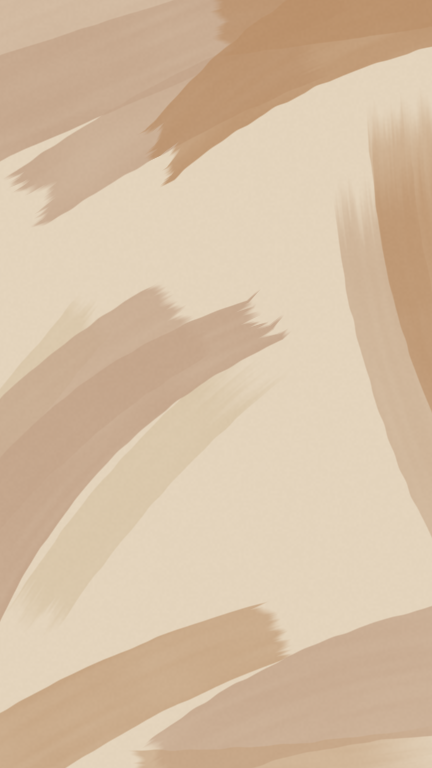
Reproduce this background procedurally as a Shadertoy shader.

```glsl
// Broad, dry watercolour brush strokes in beige and brown on cream paper.
// Each stroke is a bowed, tapered band with ragged bristle ends; the
// translucent bands are layered so that their overlaps deepen in tone.

const vec3 PAPER = vec3(0.893, 0.830, 0.737);
const vec3 PALE  = vec3(0.850, 0.775, 0.660);
const vec3 SAND  = vec3(0.805, 0.700, 0.590);
const vec3 ROSE  = vec3(0.768, 0.648, 0.545);
const vec3 TAN   = vec3(0.770, 0.635, 0.500);
const vec3 BROWN = vec3(0.730, 0.565, 0.415);

float hash(vec2 p) {
    vec3 q = fract(vec3(p.xyx) * 0.1031);
    q += dot(q, q.yzx + 33.33);
    return fract((q.x + q.y) * q.z);
}

float noise(vec2 p) {
    vec2 i = floor(p), f = fract(p);
    f = f * f * (3.0 - 2.0 * f);
    return mix(mix(hash(i), hash(i + vec2(1, 0)), f.x),
               mix(hash(i + vec2(0, 1)), hash(i + vec2(1, 1)), f.x), f.y);
}

// Paints a band from a to b. bow: sideways bulge at the middle,
// width: half width at both ends, soft: fade length at both ends.
void stroke(inout vec3 col, vec2 p, vec2 a, vec2 b, float bow, vec2 width,
            vec2 soft, float rag, vec3 paint, float opacity) {
    float len = length(b - a);
    vec2 dir = (b - a) / len;
    float along = dot(p - a, dir);
    float s = clamp(along / len, 0.0, 1.0);
    float across = dot(p - a, vec2(-dir.y, dir.x)) - 4.0 * bow * s * (1.0 - s);
    float seed = 17.0 * (a.x + 2.0 * b.y) + 40.0;

    // Slightly uneven sides
    float wobble = 0.005 * (noise(vec2(along * 28.0, seed)) - 0.5);
    float side = mix(width.x, width.y, s) + wobble - abs(across);
    float cover = smoothstep(-0.002, 0.003, side);

    // Bristles of unequal length at the ends
    float bristle = 0.65 * noise(vec2(across * 75.0 + seed, along * 5.0))
                  + 0.35 * noise(vec2(across * 210.0 + seed, along * 14.0));
    float ragged = rag * (bristle - 0.5) * 2.0;
    cover *= smoothstep(0.0, soft.x, along + ragged);
    cover *= smoothstep(0.0, soft.y, len - along + ragged);

    // Streaked pigment, cloudy washes and a faint wet rim
    float streak = noise(vec2(across * 65.0 + seed, along * 3.5)) - 0.5;
    float cloud = noise(p * 7.0 + seed) - 0.5;
    float rim = exp(-max(side, 0.0) * 130.0);
    float density = opacity * (1.0 + 0.13 * streak + 0.14 * cloud + 0.06 * rim);
    col = mix(col, paint, clamp(cover * density, 0.0, 1.0));
}

void mainImage(out vec4 fragColor, in vec2 fragCoord) {
    vec2 p = fragCoord / iResolution.x;
    vec3 col = PAPER;

    // Top: wide rose washes crossed by brown
    stroke(col, p, vec2(-0.185, 1.553), vec2(0.741, 1.951), 0.0, vec2(0.208),
           vec2(0.02), 0.03, ROSE, 0.86);
    stroke(col, p, vec2(-0.185, 1.70), vec2(0.60, 1.95), 0.0, vec2(0.105),
           vec2(0.02, 0.3), 0.05, PAPER, 0.36);
    stroke(col, p, vec2(0.072, 1.319), vec2(0.764, 1.685), 0.023, vec2(0.073, 0.076),
           vec2(0.04, 0.1), 0.06, ROSE, 0.78);
    stroke(col, p, vec2(0.498, 1.72), vec2(1.065, 1.824), 0.0, vec2(0.075, 0.10),
           vec2(0.03, 0.01), 0.02, BROWN, 0.72);
    stroke(col, p, vec2(0.370, 1.419), vec2(1.042, 1.812), 0.055, vec2(0.065, 0.139),
           vec2(0.03, 0.01), 0.06, BROWN, 0.80);

    // Right: downward sweeps with faded tops
    stroke(col, p, vec2(0.861, 1.384), vec2(1.134, 0.481), -0.051, vec2(0.097),
           vec2(0.16, 0.02), 0.05, SAND, 0.88);
    stroke(col, p, vec2(0.926, 1.546), vec2(1.005, 1.025), -0.012, vec2(0.080),
           vec2(0.12, 0.06), 0.04, TAN, 0.50);
    stroke(col, p, vec2(0.972, 1.546), vec2(1.157, 0.759), -0.051, vec2(0.115),
           vec2(0.28, 0.02), 0.04, BROWN, 0.68);

    // Middle: pale underlayers, then the rose arcs
    stroke(col, p, vec2(-0.046, 0.731), vec2(0.231, 1.065), 0.0, vec2(0.058),
           vec2(0.02, 0.07), 0.03, PALE, 0.80);
    stroke(col, p, vec2(0.069, 0.331), vec2(0.613, 0.944), 0.035, vec2(0.062),
           vec2(0.10, 0.18), 0.06, PALE, 0.85);
    stroke(col, p, vec2(-0.093, 0.597), vec2(0.440, 1.049), 0.035, vec2(0.104),
           vec2(0.02, 0.035), 0.025, ROSE, 0.76);
    stroke(col, p, vec2(-0.093, 0.389), vec2(0.613, 1.037), 0.093, vec2(0.116, 0.063),
           vec2(0.02, 0.03), 0.055, ROSE, 0.88);

    // Bottom: tan arc and a wide rose sweep
    stroke(col, p, vec2(-0.093, -0.051), vec2(0.655, 0.324), 0.035, vec2(0.104, 0.069),
           vec2(0.02, 0.035), 0.025, TAN, 0.83);
    stroke(col, p, vec2(0.347, -0.016), vec2(1.100, 0.231), 0.046, vec2(0.069, 0.162),
           vec2(0.04, 0.01), 0.03, ROSE, 0.78);
    stroke(col, p, vec2(0.301, -0.051), vec2(1.088, 0.019), -0.019, vec2(0.093),
           vec2(0.03, 0.30), 0.03, TAN, 0.65);

    // Fine paper grain
    col += 0.010 * (noise(p * 180.0) - 0.5);
    fragColor = vec4(col, 1.0);
}
```
